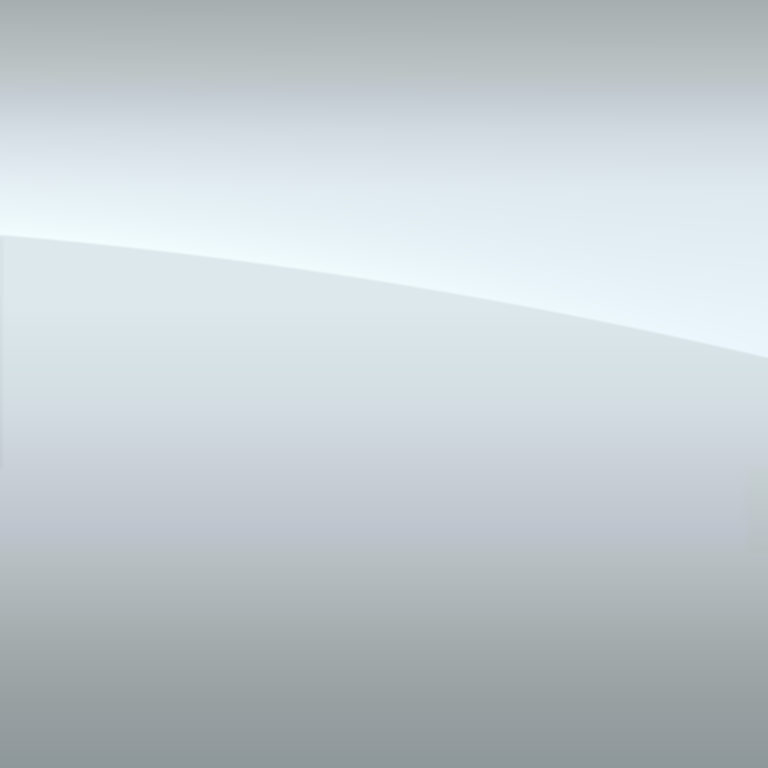
Write a Shadertoy shader that draws this background.

```glsl
// A pale silver backdrop: a bright upper sheen meets a softer lower panel
// along a gently falling curve. Each side is a vertical ramp of colour stops;
// a glow hugs the upper side of the curve and faint seams mark the sides.

#define CURVE_START 0.694   // height of the curve at the left border
#define CURVE_SLOPE 0.084   // linear fall across the canvas
#define CURVE_BEND  0.076   // quadratic fall across the canvas
#define EDGE_SOFT   0.0025  // half width of the curve's soft edge
#define GLOW_REACH  0.065   // distance over which the glow fades
#define SEAM_TONE   0.025   // strength of the side seams

// Linear step from 0 to 1 between two heights.
float ramp(float low, float high, float y) {
    return clamp((y - low) / (high - low), 0.0, 1.0);
}

float curveHeight(float x) {
    return CURVE_START - x * (CURVE_SLOPE + CURVE_BEND * x);
}

// Upper sheen: pale blue-white rising into grey.
vec3 upperSheen(vec2 uv, float aboveCurve) {
    vec3 color = vec3(0.905, 0.953, 0.980);
    color = mix(color, vec3(0.870, 0.912, 0.937), ramp(0.560, 0.753, uv.y));
    color = mix(color, vec3(0.816, 0.851, 0.878), ramp(0.753, 0.830, uv.y));
    color = mix(color, vec3(0.760, 0.792, 0.822), ramp(0.830, 0.876, uv.y));
    color = mix(color, vec3(0.735, 0.767, 0.775), ramp(0.876, 0.902, uv.y));
    color = mix(color, vec3(0.648, 0.680, 0.688), ramp(0.902, 1.000, uv.y));

    // Glow along the curve, weaker toward the right.
    float glow = exp(-max(aboveCurve, 0.0) / GLOW_REACH);
    glow *= mix(1.0, 0.25, uv.x * uv.x);
    return mix(color, vec3(0.950, 0.992, 1.000), glow);
}

// Lower panel: grey at the base, lilac in the middle, pale blue on top.
vec3 lowerPanel(float y) {
    vec3 color = vec3(0.557, 0.592, 0.604);
    color = mix(color, vec3(0.596, 0.628, 0.636), ramp(0.000, 0.089, y));
    color = mix(color, vec3(0.632, 0.664, 0.672), ramp(0.089, 0.154, y));
    color = mix(color, vec3(0.722, 0.753, 0.766), ramp(0.154, 0.277, y));
    color = mix(color, vec3(0.740, 0.766, 0.802), ramp(0.277, 0.303, y));
    color = mix(color, vec3(0.784, 0.816, 0.840), ramp(0.303, 0.388, y));
    color = mix(color, vec3(0.828, 0.870, 0.890), ramp(0.388, 0.480, y));
    color = mix(color, vec3(0.867, 0.910, 0.925), ramp(0.480, 0.610, y));
    return color;
}

// Soft-ended vertical band.
float band(float low, float high, float y) {
    return smoothstep(low - 0.005, low + 0.005, y)
         * (1.0 - smoothstep(high - 0.005, high + 0.005, y));
}

void mainImage(out vec4 fragColor, in vec2 fragCoord) {
    vec2 uv = fragCoord / iResolution.xy;
    float aboveCurve = uv.y - curveHeight(uv.x);

    // Join the two surfaces along the curve.
    float upperMask = smoothstep(-EDGE_SOFT, EDGE_SOFT, aboveCurve);
    vec3 color = mix(lowerPanel(uv.y), upperSheen(uv, aboveCurve), upperMask);

    // Faint seams at the left and right borders.
    float leftSeam = (1.0 - smoothstep(0.002, 0.006, uv.x)) * band(0.39, 0.69, uv.y);
    float rightSeam = smoothstep(0.96, 0.985, uv.x) * band(0.28, 0.39, uv.y);
    color -= SEAM_TONE * (leftSeam + rightSeam * vec3(0.4, 0.2, 0.9));

    fragColor = vec4(color, 1.0);
}
```
